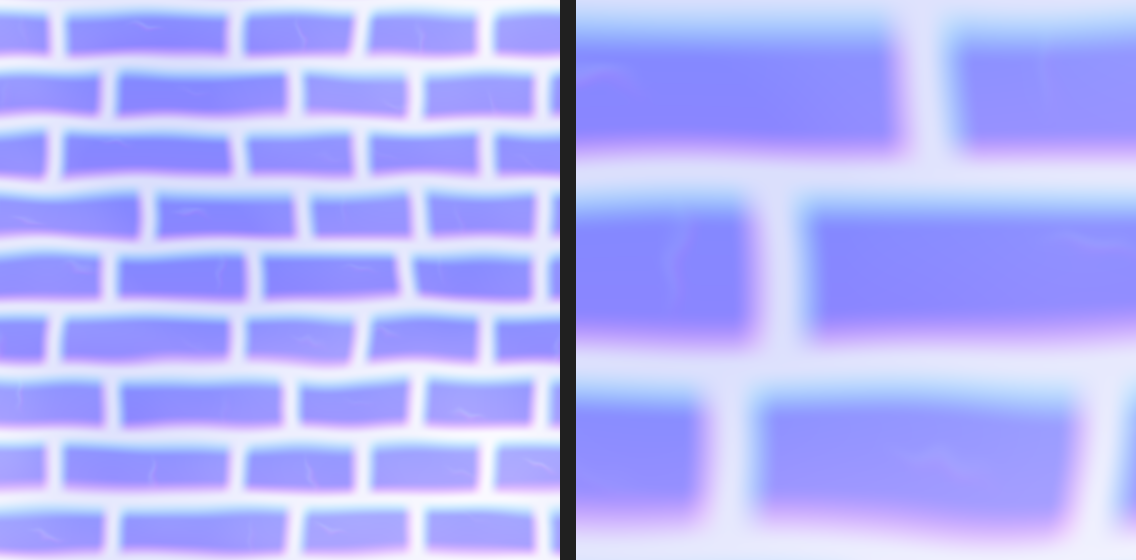
Left, the full canvas; right, a detail of the centre.
Give the GLSL for this texture map, as a WebGL 1 fragment shader.

```glsl
precision highp float;
// Soft normal-map style brick wall: nine wavy courses of four uneven bricks, pale joints, faint scratches.
uniform vec2 u_resolution;

const float TAU = 6.2831853;
const float ROWS = 9.0;

float hash(vec2 p) {
  return fract(sin(dot(p, vec2(127.1, 311.7))) * 43758.547);
}

vec2 gradient(vec2 cell, vec2 period) {
  float angle = TAU * hash(mod(cell, period) + 0.37);
  return vec2(cos(angle), sin(angle));
}

// Gradient noise that wraps after a whole number of cells
float wrapNoise(vec2 uv, vec2 period) {
  vec2 p = uv * period;
  vec2 i = floor(p);
  vec2 f = fract(p);
  vec2 w = f * f * f * (f * (f * 6.0 - 15.0) + 10.0);
  vec2 e = vec2(1.0, 0.0);
  float a = dot(gradient(i, period), f);
  float b = dot(gradient(i + e.xy, period), f - e.xy);
  float c = dot(gradient(i + e.yx, period), f - e.yx);
  float d = dot(gradient(i + e.xx, period), f - e.xx);
  return mix(mix(a, b, w.x), mix(c, d, w.x), w.y);
}

// Joint positions along a course; alternate courses are shifted
vec4 jointPositions(float row) {
  float shifted = mod(row + step(3.5, row), 2.0);
  vec4 joints = vec4(0.101, 0.425, 0.645, 0.872) + 0.098 * shifted;
  float wide = 1.0 - step(0.5, abs(row - 3.0));
  float narrow = 1.0 - step(0.5, abs(row - 4.0));
  return joints + wide * vec4(0.067, 0.024, 0.012, 0.0) - narrow * vec4(0.0, 0.063, 0.014, 0.0);
}

// One at the joint centre, fading to zero on the brick
float jointFade(float gap, float core, float reach) {
  return 1.0 - smoothstep(core, reach, gap);
}

// Peaks halfway through a fade
float bevel(float fade) {
  return 4.0 * fade * (1.0 - fade);
}

// Short wiggly hairline around the origin
float scratch(vec2 p, float angle, float wiggle) {
  float c = cos(angle);
  float s = sin(angle);
  vec2 q = vec2(c * p.x + s * p.y, c * p.y - s * p.x);
  float d = (q.y + 0.012 * wiggle) / 0.005;
  return exp(-d * d) * (1.0 - smoothstep(0.004, 0.042, abs(q.x)));
}

void main() {
  vec2 uv = gl_FragCoord.xy / u_resolution;
  uv.y = 1.0 - uv.y;

  // Courses with uneven heights and wavy beds
  float wave = 0.13 * wrapNoise(uv, vec2(6.0, 9.0));
  float v = uv.y * ROWS + 0.02 - 0.05 * cos(TAU * uv.y) + wave;
  float row = mod(floor(v), ROWS);
  float down = fract(v);

  // Nearest joints on either side, each slightly leaning
  vec4 joints = jointPositions(row);
  float bend = 0.005 * wrapNoise(uv, vec2(7.0, 14.0));
  float gapLeft = 1.0;
  float gapRight = 1.0;
  float column = 0.0;
  for (int i = 0; i < 4; i++) {
    vec2 id = vec2(row, float(i));
    float lean = (hash(id + 5.3) - 0.5) * 0.025 * (down - 0.5);
    float x = joints[i] + 0.01 * (hash(id + 2.1) - 0.5) + lean + bend;
    float toLeft = fract(uv.x - x);
    if (toLeft < gapLeft) {
      gapLeft = toLeft;
      column = float(i);
    }
    gapRight = min(gapRight, fract(x - uv.x));
  }
  vec2 brick = vec2(row, column);

  // Blurred joints and the slope of the brick edges
  float left = jointFade(gapLeft, 0.0, 0.03);
  float right = jointFade(gapRight, 0.0, 0.03);
  float top = jointFade(down / ROWS, 0.0, 0.038);
  float bottom = jointFade((1.0 - down) / ROWS, 0.0, 0.034);
  float side = (1.0 - left) * (1.0 - right);
  float bed = (1.0 - top) * (1.0 - bottom);
  float body = side * bed;
  vec2 slope = vec2((bevel(right) - bevel(left)) * bed, (bevel(top) - bevel(bottom)) * side);

  // Broad pale patches, plus a shade per brick
  float glow = 0.36 + 0.26 * cos(TAU * (uv.x - 0.83)) + 0.22 * cos(TAU * (uv.y - 0.9));
  glow += 0.5 * wrapNoise(uv, vec2(3.0, 4.0));
  float shade = glow + 0.3 * (hash(brick + 8.7) - 0.5) + 0.15 * wrapNoise(uv, vec2(9.0, 13.0));
  vec3 face = mix(vec3(0.53, 0.53, 1.0), vec3(0.68, 0.67, 1.0), clamp(shade, 0.0, 1.0));
  face += vec3(0.06, -0.03, 0.0) * (down - 0.5);
  vec3 mortar = mix(vec3(0.86, 0.875, 0.99), vec3(1.0, 0.995, 1.0), clamp(glow, 0.0, 1.0));
  vec3 color = mix(mortar, face, body);

  // Cyan on top and left edges, violet on bottom and right
  color.r += 0.06 * slope.x - 0.04 * slope.y;
  color.g += 0.055 * slope.y - 0.025 * slope.x;

  // One faint embossed scratch on each brick
  float along = mix(0.15, 0.85, hash(brick + 3.9));
  float across = mix(0.3, 0.7, hash(brick + 6.2));
  vec2 local = vec2(gapLeft - along * (gapLeft + gapRight), (down - across) / ROWS);
  float angle = mix(0.25, 1.5, step(0.65, hash(brick + 1.4))) + 0.4 * (hash(brick + 9.5) - 0.5);
  float wiggle = wrapNoise(uv, vec2(36.0));
  float strength = mix(0.15, 0.65, hash(brick + 7.1));
  float ridge = scratch(local, angle, wiggle);
  float groove = scratch(local - vec2(0.005), angle, wiggle);
  color += strength * body * (ridge * vec3(0.04, 0.08, 0.0) + groove * vec3(0.06, -0.02, 0.0));

  gl_FragColor = vec4(clamp(color, 0.0, 1.0), 1.0);
}
```
